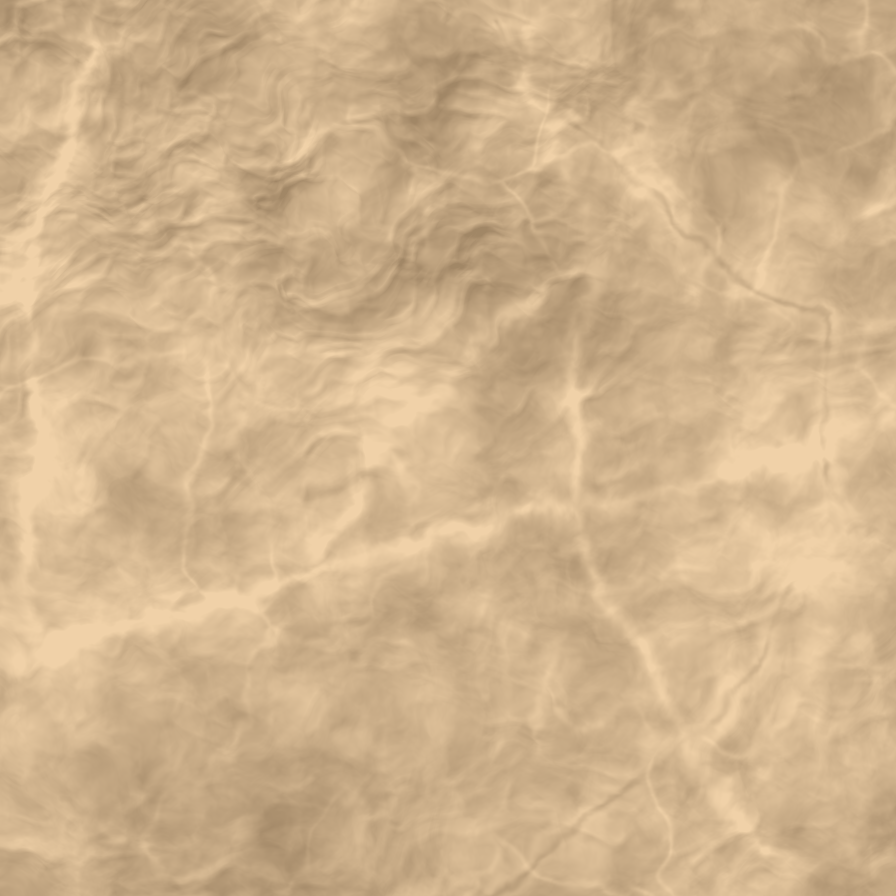
Reproduce this texture procedurally as a WebGL 2 fragment shader.

```glsl
#version 300 es
precision highp float;
// Aerial view of a sandy desert: pale dry riverbeds winding between eroded hills.
uniform vec2 u_resolution;
out vec4 fragColor;

const vec3 SHADED_EARTH = vec3(0.74, 0.63, 0.49);
const vec3 PALE_SAND = vec3(0.92, 0.80, 0.64);
const float CONTRAST = 1.32;

// Sine-free hash: two values in 0..1 per lattice cell
vec2 hash22(vec2 cell) {
    vec3 h = fract(cell.xyx * vec3(0.1031, 0.1030, 0.0973));
    h += dot(h, h.yzx + 33.33);
    return fract((h.xx + h.yz) * h.zy);
}

float valueNoise(vec2 p) {
    vec2 i = floor(p), f = fract(p);
    vec2 w = f * f * f * (f * (f * 6.0 - 15.0) + 10.0);
    float low = mix(hash22(i).x, hash22(i + vec2(1, 0)).x, w.x);
    float high = mix(hash22(i + vec2(0, 1)).x, hash22(i + vec2(1, 1)).x, w.x);
    return mix(low, high, w.y);
}

mat2 rotation(float angle) {
    return mat2(cos(angle), sin(angle), -sin(angle), cos(angle));
}

// Fractal noise centred on zero
float fbm(vec2 p) {
    float sum = 0.0, amplitude = 0.5;
    for (int octave = 0; octave < 4; octave++) {
        sum += amplitude * (valueNoise(p) - 0.5);
        p = rotation(0.6) * p * 2.03 + 17.3;
        amplitude *= 0.5;
    }
    return sum;
}

vec2 meander(vec2 p, float frequency, float amount) {
    return p + amount * vec2(fbm(p * frequency + 3.7), fbm(p * frequency + 41.2));
}

// Ridged terrain height, stretched along the strike of the hills
float hillHeight(vec2 p) {
    vec2 q = rotation(-0.3) * meander(p, 7.0, 0.12) * vec2(9.0, 14.0);
    float sum = 0.0, amplitude = 0.5;
    for (int octave = 0; octave < 4; octave++) {
        sum += amplitude * (1.0 - abs(2.0 * valueNoise(q) - 1.0));
        q = rotation(0.35) * q * 2.0 + 9.1;
        amplitude *= 0.52;
    }
    return sum;
}

// Distance to a parabolic arc from a to b; bend is relative to its length
float arc(vec2 p, vec2 a, vec2 b, float bend) {
    vec2 ab = b - a;
    float h = clamp(dot(p - a, ab) / dot(ab, ab), 0.0, 1.0);
    vec2 side = vec2(-ab.y, ab.x) * bend * 4.0 * h * (1.0 - h);
    return length(p - a - ab * h - side);
}

// Distance to the nearest border of an irregular cell mesh
float cellBorder(vec2 p) {
    vec2 base = floor(p), nearest = vec2(8.0);
    for (int k = 0; k < 9; k++) {
        vec2 cell = base + vec2(k % 3 - 1, k / 3 - 1);
        vec2 r = cell + hash22(cell) - p;
        if (dot(r, r) < dot(nearest, nearest)) nearest = r;
    }
    float border = 8.0;
    for (int k = 0; k < 25; k++) {
        vec2 cell = base + vec2(k % 5 - 2, k / 5 - 2);
        vec2 r = cell + hash22(cell) - p, gap = r - nearest;
        if (dot(gap, gap) > 1e-4)
            border = min(border, dot(0.5 * (r + nearest), normalize(gap)));
    }
    return border;
}

float softLine(float d, float width) {
    return exp(-d * d / (width * width));
}

void main() {
    vec2 p = gl_FragCoord.xy / u_resolution.y;
    vec2 w = meander(meander(p, 6.0, 0.09), 24.0, 0.022);

    // Broad sandy riverbeds
    float river = arc(w, vec2(-0.05, 0.23), vec2(0.93, 0.50), 0.02);
    river = min(river, arc(w, vec2(0.11, 1.05), vec2(0.05, 0.27), -0.04));
    river = min(river, arc(w, vec2(0.35, 0.38), vec2(0.64, 0.71), 0.04));
    river = min(river, arc(w, vec2(0.64, 0.71), vec2(0.58, 0.96), 0.05));
    river = min(river, arc(w, vec2(0.64, 0.71), vec2(0.86, 0.05), -0.12));

    // Narrow incised gullies
    float gully = arc(w, vec2(0.54, 0.97), vec2(0.91, 0.63), -0.10);
    gully = min(gully, arc(w, vec2(0.91, 0.63), vec2(0.79, 0.24), 0.17));
    gully = min(gully, arc(w, vec2(0.79, 0.24), vec2(0.52, -0.03), 0.04));

    // Terrain tone, with the roughest hills to the upper left
    float hills = smoothstep(0.48, 0.08, length((p - vec2(0.27, 0.80)) * vec2(0.9, 1.15)) + 0.5 * fbm(p * 5.0));
    vec2 toLight = vec2(-0.002, 0.003);
    float slope = hillHeight(p + toLight) - hillHeight(p - toLight);
    float tone = 0.40 + 0.95 * fbm(p * 3.2 + 5.0) + 0.85 * fbm(w * 13.0);
    tone += 0.50 * fbm(w * 38.0 + 80.0);
    tone -= 0.30 * hills;
    tone -= slope * mix(0.75, 2.0, hills);

    // Pale silt spreading from the beds, broken by noise
    float patches = smoothstep(-0.16, 0.16, fbm(p * 12.0 + 30.0));
    tone += 0.42 * exp(-river / 0.055) * mix(0.45, 1.15, patches);
    tone += 0.16 * exp(-gully / 0.04);

    // Fine tributaries that fade in and out
    float strength = smoothstep(-0.06, 0.18, fbm(p * 5.0 + 60.0));
    float rill = cellBorder(meander(p, 8.0, 0.16) * 5.0) / 5.0;
    tone += 0.24 * strength * softLine(rill, 0.006);

    // Channel cores: bright sand, or a shaded cut between light banks
    float bedWidth = 0.010 + 0.010 * fbm(p * 8.0 + 12.0);
    tone += 0.36 * softLine(river, bedWidth) * mix(0.6, 1.0, patches);
    tone += 0.26 * softLine(gully, 0.012) - 0.50 * softLine(gully, 0.005) * mix(0.35, 1.0, patches);

    tone = clamp(0.48 + CONTRAST * (tone - 0.45), -0.6, 1.12);
    fragColor = vec4(mix(SHADED_EARTH, PALE_SAND, tone), 1.0);
}
```
